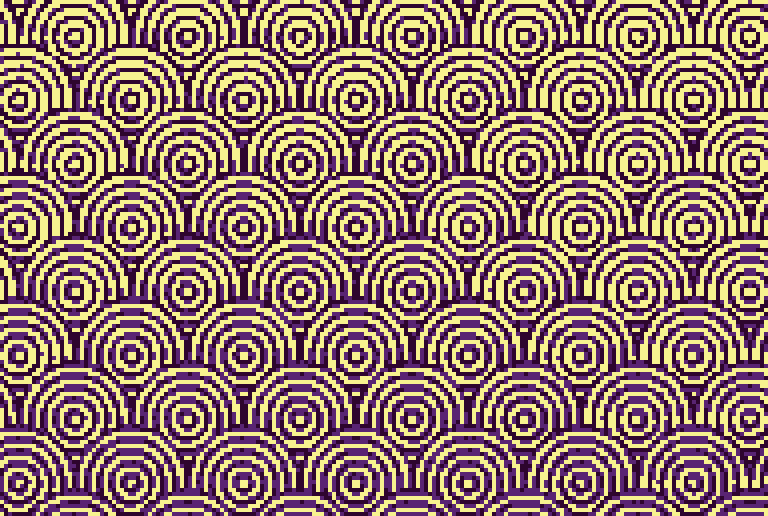
Give the GLSL for this pattern, as a Shadertoy shader.

```glsl
const float CELLS_ACROSS = 192.0;              // mosaic cells over the canvas width
const vec2  SPACING = vec2(28.125, 15.93);     // scale to scale, in cells
const vec2  FIRST_CENTRE = vec2(4.69, 8.25);
const float RADIUS = 14.6;
const float RING_PERIOD = 3.0;
const float FIRST_RING = 2.0;                  // radius of the innermost dark ring
const float OUTLINE = 1.1;
const float GRAIN = 0.14;
const float DARK_LEVEL = 0.28;
const float LIGHT_LEVEL = 0.45;
const float CROWN_TINT = 0.13;                 // more violet at the top of each arc
const float FADE_TINT = 0.25;                  // more violet toward the bottom edge
const int   SAMPLES = 3;                       // antialiasing samples per axis
const vec3  CREAM  = vec3(0.97, 0.95, 0.56);
const vec3  VIOLET = vec3(0.35, 0.14, 0.45);
const vec3  PLUM   = vec3(0.18, 0.02, 0.18);
const float TAU = 6.2831853;

float hash(vec2 p) {
    vec3 q = fract(vec3(p.xyx) * 0.1031);
    q += dot(q, q.yzx + 33.33);
    return fract((q.x + q.y) * q.z);
}

// Offset from the centre of the frontmost scale; lower rows lie in front.
vec2 scaleOffset(vec2 p) {
    float row = floor((p.y - FIRST_CENTRE.y) / SPACING.y);
    vec2 d = vec2(0.0);
    for (int i = 0; i < 2; i++) {
        float shift = 0.5 * mod(row, 2.0);
        float column = (p.x - FIRST_CENTRE.x) / SPACING.x - shift;
        d.x = (fract(column + 0.5) - 0.5) * SPACING.x;
        d.y = p.y - FIRST_CENTRE.y - row * SPACING.y;
        if (length(d) < RADIUS) break;
        row += 1.0;
    }
    return d;
}

// One flat colour per mosaic cell.
vec3 cellColour(vec2 cell, float height) {
    vec2 p = cell + 0.5;
    vec2 d = scaleOffset(p);
    float r = length(d);
    float crown = max(d.y, 0.0) / max(r, 0.5);
    float fade = clamp(1.0 - p.y / height, 0.0, 1.0);

    // Ring tone, reduced to three inks
    float tone = 0.5 - 0.5 * cos(TAU * (r - FIRST_RING) / RING_PERIOD);
    tone += GRAIN * (hash(cell) - 0.5);
    float darkLimit = DARK_LEVEL - CROWN_TINT * crown - 0.4 * FADE_TINT * fade;
    float lightLimit = LIGHT_LEVEL + FADE_TINT * fade * fade;
    if (r > RADIUS - OUTLINE) {
        bool worn = hash(cell + 71.0) < 0.4 * crown * (0.3 + fade);
        return worn ? VIOLET : PLUM;
    }
    if (tone < darkLimit) return PLUM;
    return tone < lightLimit ? VIOLET : CREAM;
}

void mainImage(out vec4 fragColor, in vec2 fragCoord) {
    float cellsPerPixel = CELLS_ACROSS / iResolution.x;
    float height = iResolution.y * cellsPerPixel;
    vec3 colour = vec3(0.0);

    // Box filter across the cell edges
    for (int j = 0; j < SAMPLES; j++) {
        for (int i = 0; i < SAMPLES; i++) {
            vec2 jitter = (vec2(i, j) + 0.5) / float(SAMPLES) - 0.5;
            colour += cellColour(floor((fragCoord + jitter) * cellsPerPixel), height);
        }
    }
    fragColor = vec4(colour / float(SAMPLES * SAMPLES), 1.0);
}
```
